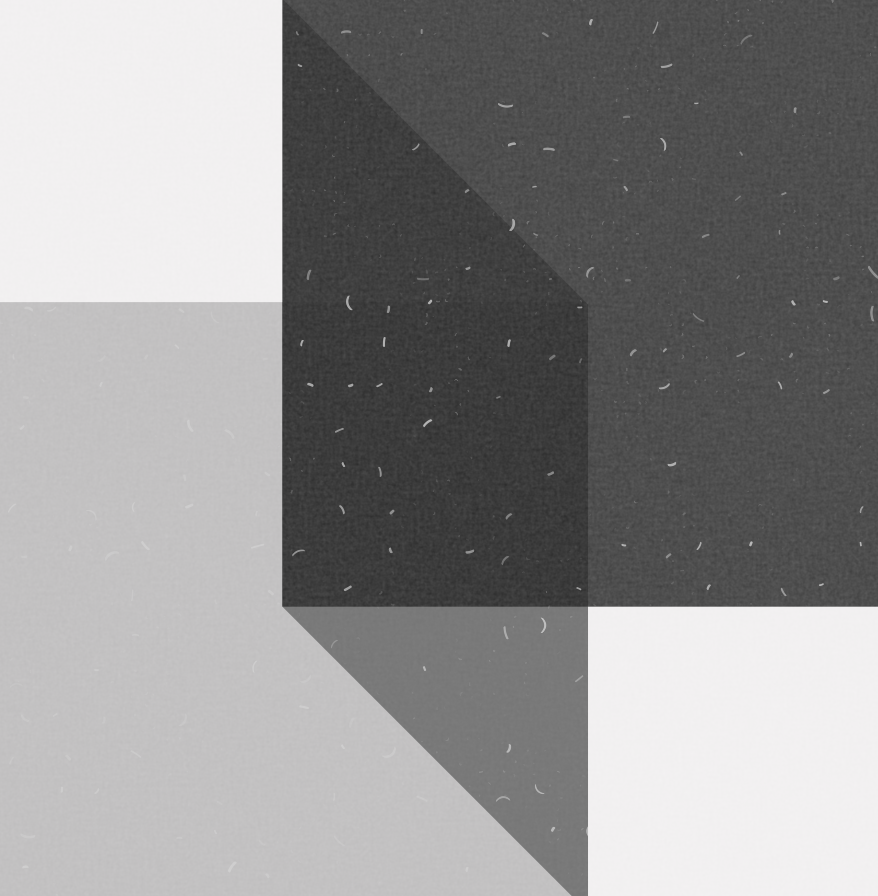
Give the GLSL for this background, as a WebGL 2 fragment shader.

```glsl
#version 300 es
precision highp float;
// Overlapping translucent paper sheets with a folded band, fibre flecks and fine grain.
uniform vec2 u_resolution;
out vec4 fragColor;

// Layout, in canvas heights
const float BAND_LEFT = 0.3151;
const float BAND_RIGHT = 0.6563;
const float LIGHT_TOP = 0.6628;
const float DARK_BOTTOM = 0.3229;
const float FOLD_UPPER = 1.3165;   // x + y along the upper fold
const float FOLD_LOWER = 0.638;    // x + y along the lower fold

// Sheet colours
const vec3 PAPER = vec3(0.947, 0.941, 0.943);
const vec3 LIGHT_SHEET = vec3(0.762, 0.757, 0.759);
const vec3 BAND_ON_LIGHT = vec3(0.475);
const vec3 DARK_SHEET = vec3(0.307);
const vec3 BAND_ON_DARK = vec3(0.247);
const vec3 BAND_ON_BOTH = vec3(0.232);
const vec3 FLECK = vec3(0.86);

// Texture
const float FLECK_CELL = 0.045;
const float SPECK_CELL = 0.0125;
const float FLECK_CHANCE = 0.42;
const float SPECK_CHANCE = 0.3;
const float GRAIN_AMOUNT = 0.055;
const float WEAVE_AMOUNT = 0.025;

vec2 hash2(vec2 p) {
    vec3 q = fract(p.xyx * vec3(0.1031, 0.1030, 0.0973));
    q += dot(q, q.yzx + 33.33);
    return fract((q.xx + q.yz) * q.zy);
}

float gradientNoise(vec2 p) {
    vec2 cell = floor(p), f = fract(p);
    vec2 w = f * f * f * (f * (f * 6.0 - 15.0) + 10.0);
    vec4 corner;
    for (int i = 0; i < 4; i++) {
        vec2 o = vec2(i & 1, i >> 1);
        corner[i] = dot(hash2(cell + o) * 2.0 - 1.0, f - o);
    }
    vec2 row = mix(corner.xz, corner.yw, w.x);
    return mix(row.x, row.y, w.y);
}

// Antialiased coverage; d is positive inside
float cover(float d, float pixel) {
    return clamp(d / pixel + 0.5, 0.0, 1.0);
}

// One randomly turned, bent fibre in some of the cells
float fibres(vec2 p, float cellSize, float chance, float halfLength, float radius, float pixel) {
    vec2 cell = floor(p / cellSize);
    vec2 place = hash2(cell + 17.0);
    vec2 shape = hash2(cell + 71.0);
    vec2 kind = hash2(cell + 139.0);
    vec2 q = p - (cell + 0.25 + 0.5 * place) * cellSize;
    float angle = 6.2832 * shape.x;
    q = mat2(cos(angle), -sin(angle), sin(angle), cos(angle)) * q;
    float reach = halfLength * mix(0.2, 1.0, shape.y * shape.y);
    q.y += (kind.y - 0.5) * q.x * q.x / halfLength;
    q.x -= clamp(q.x, -reach, reach);
    float thickness = radius * mix(0.55, 1.1, place.x);
    float soft = max(pixel, radius);
    float ink = 1.0 - smoothstep(thickness - 0.5 * soft, thickness + 0.5 * soft, length(q));
    return ink * step(kind.x, chance) * mix(0.35, 1.0, place.y);
}

void main() {
    vec2 p = gl_FragCoord.xy / u_resolution.y;
    float pixel = 1.0 / u_resolution.y;

    // Sheet masks
    float leftOfEdge = cover(BAND_RIGHT - p.x, pixel);
    float rightOfEdge = cover(p.x - BAND_LEFT, pixel);
    float light = leftOfEdge * cover(LIGHT_TOP - p.y, pixel);
    float dark = rightOfEdge * cover(p.y - DARK_BOTTOM, pixel);
    float diagonal = p.x + p.y;
    float band = leftOfEdge * rightOfEdge
        * cover((FOLD_UPPER - diagonal) * 0.7071, pixel)
        * cover((diagonal - FOLD_LOWER) * 0.7071, pixel);

    // Translucent layers
    vec3 bottom = mix(PAPER, mix(LIGHT_SHEET, BAND_ON_LIGHT, band), light);
    vec3 bandTone = mix(BAND_ON_DARK, BAND_ON_BOTH, light);
    vec3 color = mix(bottom, mix(DARK_SHEET, bandTone, band), dark);

    // Slow tonal drift, grain and woven threads
    float inked = max(light, dark);
    float drift = gradientNoise(p * 4.0) * 0.012;
    float grain = gradientNoise(p * 230.0) + 0.6 * gradientNoise(p * 410.0 + 9.0);
    float weave = gradientNoise(p * vec2(40.0, 256.0)) + gradientNoise(p * vec2(256.0, 40.0) + 31.0);
    float strength = mix(0.12, mix(0.3, 1.0, dark), inked);
    color += (drift + grain * GRAIN_AMOUNT + weave * WEAVE_AMOUNT) * strength;

    // Fibres and dust, gathered in loose clusters
    float cluster = smoothstep(-0.25, 0.35, gradientNoise(p * 9.0 + 5.0));
    float fleck = fibres(p, FLECK_CELL, FLECK_CHANCE, 0.0075, 0.0014, pixel);
    float speck = fibres(p + 0.37, SPECK_CELL, SPECK_CHANCE, 0.0015, 0.0009, pixel) * 0.4 * cluster;
    float visible = inked * mix(0.5, 0.75, max(dark, band));
    color = mix(color, FLECK, max(fleck, speck) * visible);

    fragColor = vec4(clamp(color, 0.0, 1.0), 1.0);
}
```
